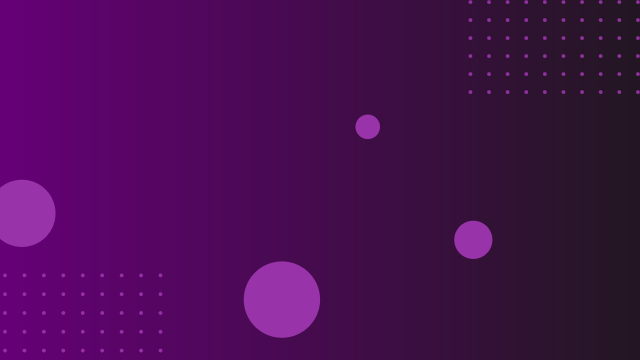
A Shadertoy shader for this background:

```glsl
// A purple-to-charcoal horizontal gradient with four flat discs and two dot grids.
// Discs and dots are distance functions; each grid snaps to its nearest cell.
// Lengths are in canvas heights, with the origin at the lower left.

const vec3 LEFT_COLOR  = vec3(0.400, 0.000, 0.467);
const vec3 RIGHT_COLOR = vec3(0.135, 0.088, 0.133);
const vec3 DISC_COLOR  = vec3(0.600, 0.200, 0.663);

const float DOT_RADIUS  = 0.0052;
const float DOT_OPACITY = 0.92;

// Grid origin is its top-left dot; steps run right and down.
const vec2 TOP_GRID_ORIGIN = vec2(1.3067, 0.9942);
const vec2 TOP_GRID_STEP   = vec2(0.0517, -0.0500);
const vec2 TOP_GRID_LAST   = vec2(9.0, 5.0);
const vec2 LOW_GRID_ORIGIN = vec2(0.0139, 0.2350);
const vec2 LOW_GRID_STEP   = vec2(0.0540, -0.0522);
const vec2 LOW_GRID_LAST   = vec2(8.0, 4.0);

// Disc centre in xy, radius in z.
const int DISC_COUNT = 4;
const vec3 DISCS[DISC_COUNT] = vec3[](
    vec3(0.0609, 0.4074, 0.0933),
    vec3(0.7831, 0.1678, 0.1060),
    vec3(1.3148, 0.3338, 0.0530),
    vec3(1.0215, 0.6477, 0.0340)
);

float discDistance(vec2 p, vec2 center, float radius) {
    return length(p - center) - radius;
}

// Distance to the nearest dot of a finite grid.
float gridDistance(vec2 p, vec2 origin, vec2 spacing, vec2 lastCell) {
    vec2 cell = clamp(round((p - origin) / spacing), vec2(0.0), lastCell);
    return discDistance(p, origin + cell * spacing, DOT_RADIUS);
}

// Antialiased coverage over one pixel.
float coverage(float dist, float pixel) {
    return clamp(0.5 - dist / pixel, 0.0, 1.0);
}

void mainImage(out vec4 fragColor, in vec2 fragCoord) {
    float pixel = 1.0 / iResolution.y;
    vec2 p = fragCoord * pixel;

    // Background gradient
    vec3 color = mix(LEFT_COLOR, RIGHT_COLOR, fragCoord.x / iResolution.x);

    // Dot grids
    float dots = min(
        gridDistance(p, TOP_GRID_ORIGIN, TOP_GRID_STEP, TOP_GRID_LAST),
        gridDistance(p, LOW_GRID_ORIGIN, LOW_GRID_STEP, LOW_GRID_LAST));
    color = mix(color, DISC_COLOR, DOT_OPACITY * coverage(dots, pixel));

    // Large discs
    float discs = 1e3;
    for (int i = 0; i < DISC_COUNT; i++) {
        discs = min(discs, discDistance(p, DISCS[i].xy, DISCS[i].z));
    }
    color = mix(color, DISC_COLOR, coverage(discs, pixel));

    fragColor = vec4(color, 1.0);
}
```
